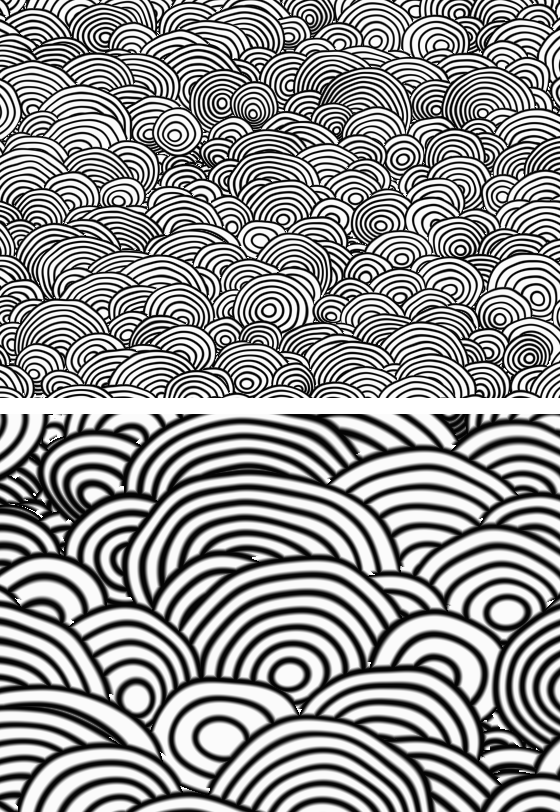
Top: the whole. Bottom: its middle third, enlarged.
A WebGL 1 fragment shader for this pattern:

```glsl
precision highp float;

uniform vec2 u_resolution;

#define GRID vec2(0.118, 0.058)
#define MIN_RADIUS 0.055
#define MAX_RADIUS 0.125
#define RING_GAP 0.0150
#define LINE_HALF 0.0027
#define SOFTNESS 0.0021
#define WOBBLE 0.0035
#define MISSING 0.06
#define SMALL_SCALE 0.42
#define INK vec3(0.015)
#define PAPER vec3(0.985)

struct Dome {
  vec2 center;
  vec2 radius;
  vec2 skew;    // where the innermost ring sits, in units of the radius
  float tilt;
  float rings;
  float depth;  // lower values lie in front
};

vec4 hash4(vec2 cell) {
  float k = dot(cell, vec2(127.1, 311.7));
  return fract(sin(k + vec4(0.0, 17.3, 41.9, 73.7)) * 43758.5453);
}

float noise(vec2 p) {
  vec2 i = floor(p), f = fract(p);
  f = f * f * (3.0 - 2.0 * f);
  float low = mix(hash4(i).x, hash4(i + vec2(1.0, 0.0)).x, f.x);
  float high = mix(hash4(i + vec2(0.0, 1.0)).x, hash4(i + 1.0).x, f.x);
  return mix(low, high, f.y);
}

// One dome per cell of a staggered, jittered grid
Dome makeDome(vec2 cell, float scale, float layer) {
  vec4 a = hash4(cell + layer * 57.0);
  vec4 b = hash4(cell + layer * 57.0 + 131.0);
  Dome d;
  vec2 jitter = (a.xy - 0.5) * vec2(0.6, 0.8);
  vec2 stagger = vec2(0.5 * mod(cell.y, 2.0), 0.0);
  d.center = (cell + 0.5 + stagger + jitter) * GRID * scale;
  float size = mix(MIN_RADIUS, MAX_RADIUS, a.z * a.z) * scale;
  d.radius = size * vec2(1.0, mix(0.72, 1.0, a.w));
  d.skew = vec2((b.x - 0.5) * 0.45, -0.4 * b.y);
  d.tilt = (b.z - 0.5) * 0.7;
  float gap = RING_GAP * mix(0.82, 1.15, b.w);
  d.rings = max(2.0, floor(d.radius.y * (1.0 - d.skew.y) / gap + 0.5));
  d.depth = d.center.y + layer * 10.0;
  return d;
}

// Position in the tilted frame of a dome, its outline being the unit circle
vec2 toDome(vec2 p, Dome d) {
  float c = cos(d.tilt), s = sin(d.tilt);
  vec2 v = p - d.center;
  return vec2(c * v.x + s * v.y, c * v.y - s * v.x) / d.radius;
}

// Ring number, growing from 0 at the skewed middle to d.rings at the outline
float ringPhase(vec2 p, Dome d) {
  vec2 w = toDome(p, d) - d.skew;
  float k = 1.0 - dot(d.skew, d.skew);
  float m = dot(w, d.skew);
  return d.rings * (m + sqrt(m * m + k * dot(w, w))) / k;
}

float ringDistance(vec2 p, Dome d) {
  const float STEP = 0.0005;
  float phase = ringPhase(p, d);
  vec2 slope = vec2(ringPhase(p + vec2(STEP, 0.0), d),
                    ringPhase(p + vec2(0.0, STEP), d)) - phase;
  float nearest = max(1.0, floor(phase + 0.5));
  return abs(phase - nearest) * STEP / max(length(slope), 0.00001);
}

// Finds the front dome over p, and the outline of a dome just beside p
void findDome(vec2 p, float scale, float layer, inout Dome front, inout vec2 rim) {
  vec2 home = floor(p / (GRID * scale));
  for (int j = -3; j <= 3; j++) {
    for (int i = -2; i <= 2; i++) {
      vec2 cell = home + vec2(float(i), float(j));
      if (layer < 0.5 && hash4(cell + 271.0).x < MISSING) continue;
      Dome d = makeDome(cell, scale, layer);
      vec2 q = toDome(p, d);
      float f = length(q);
      float edge = f * (f - 1.0) / max(length(q / d.radius), 0.0001);
      if (edge < 0.0) {
        if (d.depth < front.depth) front = d;
      } else if (edge < LINE_HALF + 2.0 * SOFTNESS && d.depth < rim.x) {
        rim = vec2(d.depth, edge);
      }
    }
  }
}

void main() {
  vec2 p = gl_FragCoord.xy / u_resolution.y;

  // Unsteady hand
  p += WOBBLE * (vec2(noise(p * 24.0), noise(p * 24.0 + 60.0)) - 0.5) * 2.0;

  // Large domes first, small ones fill the gaps behind them
  Dome front = Dome(vec2(0.0), vec2(1.0), vec2(0.0), 0.0, 1.0, 100.0);
  vec2 rim = vec2(100.0, 1.0);
  findDome(p, 1.0, 0.0, front, rim);
  if (front.depth > 5.0) findDome(p, SMALL_SCALE, 1.0, front, rim);

  // Pen line
  float dist = front.depth < 99.0 ? ringDistance(p, front) : 0.0;
  if (rim.x < front.depth) dist = min(dist, rim.y);
  float halfWidth = LINE_HALF * mix(0.85, 1.15, noise(p * 15.0 + 9.0));
  float soft = max(SOFTNESS, 0.7 / u_resolution.y);
  float paper = smoothstep(halfWidth - soft, halfWidth + soft, dist);
  gl_FragColor = vec4(mix(INK, PAPER, paper), 1.0);
}
```
